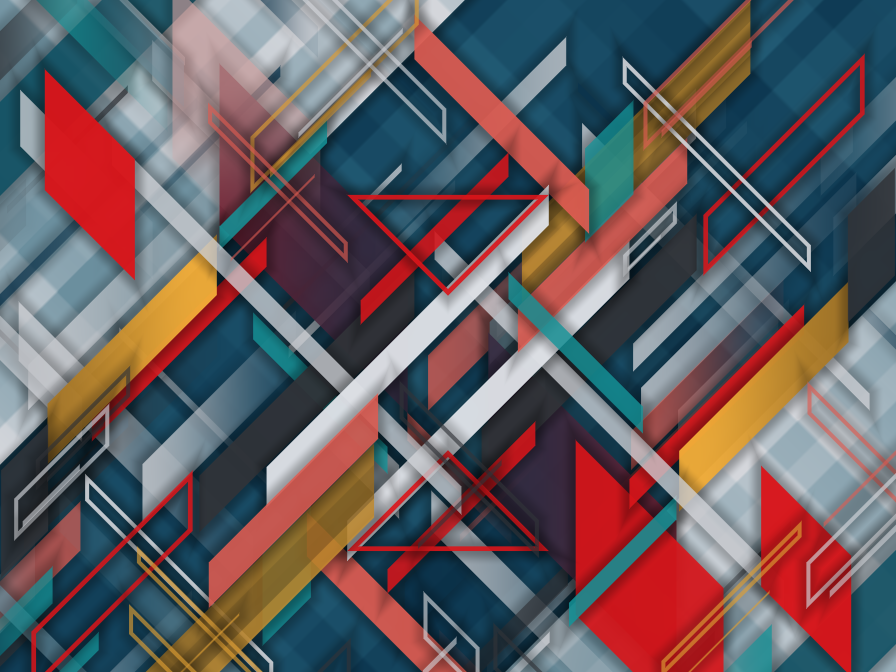
Give the GLSL for this background, as a Shadertoy shader.

```glsl
const vec3 NAVY = vec3(.04, .20, .30), SLATE = vec3(.42, .56, .62), PALE = vec3(.83, .84, .86);
const vec3 RED = vec3(.86, .08, .10), CORAL = vec3(.87, .36, .32), GOLD = vec3(.87, .62, .20);
const vec3 TEAL = vec3(.08, .58, .60), COAL = vec3(.19, .20, .22), WINE = vec3(.48, .10, .17);

float hash(float n) {
    return fract(sin(n * 12.9898) * 43758.5453);
}

vec2 hash2(float n) {
    return vec2(hash(n), hash(n + 57.3));
}

// Flat steps of random height joined by short ramps
float steps(float t) {
    float cell = floor(t);
    return mix(hash(cell), hash(cell + 1.), smoothstep(.88, 1., t - cell));
}

float fill(float d) {
    return clamp(.5 - d * iResolution.y, 0., 1.);
}

// Parallelogram with upright ends and slanted sides
float shard(vec2 p, vec2 extent, float slope) {
    return max(abs(p.x) - extent.x, (abs(p.y - slope * p.x) - extent.y) * .7071);
}

float outline(float d, float width) {
    return abs(d + width) - width;
}

// Lays ink over a soft shadow
void paint(inout vec3 col, float d, vec3 ink, float opacity) {
    col *= 1. - .32 * opacity * (1. - smoothstep(0., .022, d));
    col = mix(col, ink, opacity * fill(d));
}

void mainImage(out vec4 fragColor, in vec2 fragCoord) {
    vec2 q = (fragCoord - .5 * iResolution.xy) / iResolution.y + vec2(0., .055);
    float rise = q.y - q.x, fall = q.y + q.x;
    vec3 inks[8] = vec3[8](NAVY, PALE, SLATE, NAVY, COAL, TEAL, CORAL, PALE);

    // Dark middle and pale flanks, streaked in both diagonals
    float grain = .5 * steps(rise * 17. + 40.) + .5 * steps(fall * 11. + 70.);
    vec3 col = mix(NAVY, vec3(.14, .37, .47), grain);
    vec3 flank = mix(SLATE, PALE, clamp(grain * 1.1 + .25 * sin(fall * 5.), 0., 1.));
    paint(col, (.53 - abs(rise)) * .7071, flank, 1.);
    paint(col, (abs(abs(rise) - 1.) - .07) * .7071, mix(NAVY, TEAL, .3), .85);

    // Translucent slivers fading along their length
    for (float i = 0.; i < 64.; i++) {
        vec2 p = q - (hash2(i + 3.) - .5) * vec2(1.45, 1.15);
        vec2 extent = vec2(.05 + .13 * hash(i + 11.7), mix(.005, .045, pow(hash(i + 23.1), 2.)));
        float slope = hash(i + 31.9) < .68 ? 1. : -1.;
        float fade = smoothstep(-extent.x, extent.x, p.x * (hash(i + 41.3) < .5 ? 1. : -1.));
        paint(col, shard(p, extent, slope), inks[int(8. * hash(i + 53.7))], mix(.08, .75, fade));
    }

    // Main pieces, repeated by a half turn
    for (float side = -1.; side < 2.; side += 2.) {
        vec2 s = q * side;
        float glow = smoothstep(-.4, -.1, s.x);
        paint(col, shard(s - vec2(-.20, .20), vec2(.14, .12), -1.), mix(WINE, NAVY, glow * .6), .85);
        paint(col, shard(s - vec2(-.30, .34), vec2(.11, .13), -1.),
              side < 0. ? RED : mix(CORAL, PALE, .6), side < 0. ? .9 : .6 * smoothstep(.2, .45, s.y));
        paint(col, shard(s - vec2(-.28, -.33), vec2(.17, .055), 1.),
              mix(GOLD * .65, GOLD, steps(rise * 40. + 60.)), .85);
        paint(col, shard(s - vec2(-.40, .05), vec2(.13, .022), 1.), RED, .9);
        paint(col, shard(s - vec2(-.47, .035), vec2(.126, .045), 1.),
              mix(GOLD * .75, GOLD * 1.1, smoothstep(-.6, -.36, s.x)), .95);
        paint(col, shard(s - vec2(.24, .30), vec2(.036, .07), 1.), TEAL, .75);
        paint(col, shard(s - vec2(-.26, .28), vec2(.08, .018), 1.), TEAL, .85);
        paint(col, shard(s - vec2(.08, .37), vec2(.13, .033), -1.), CORAL, .92);
        paint(col, shard(s - vec2(-.21, -.035), vec2(.16, .042), 1.), COAL, .92);
        paint(col, shard(s - vec2(-.24, .07), vec2(.26, .021), -1.), PALE, .75);
        paint(col, shard(s - vec2(-.06, .04), vec2(.21, .030), 1.), PALE * 1.06, .95);
        paint(col, shard(s - vec2(-.23, -.19), vec2(.126, .034), 1.), CORAL, .88);
        paint(col, shard(s - vec2(.19, .03), vec2(.10, .020), -1.), TEAL, .8);
        paint(col, shard(s - vec2(-.533, .295), vec2(.067, .09), -1.), RED, .95);
        paint(col, shard(s - vec2(-.02, .20), vec2(.11, .018), 1.), RED, .85);
        paint(col, shard(s - vec2(-.63, -.19), vec2(.035, .08), 1.), COAL, .85);

        // Thin frames
        float triangle = max(s.y - .265, (abs(s.x) - s.y + .115) * .7071);
        paint(col, outline(triangle, .0035), RED, .9);
        paint(col, outline(shard(s - vec2(-.50, -.31), vec2(.12, .045), 1.), .0035), RED, .85);
        paint(col, outline(shard(s - vec2(.40, .31), vec2(.14, .02), -1.), .003), PALE, .9);
    }

    // Loose hairline frames and fine bars
    for (float i = 0.; i < 16.; i++) {
        vec2 p = q - (hash2(i + 101.) - .5) * vec2(1.35, 1.05);
        vec2 extent = vec2(.04 + .09 * hash(i + 117.), .012 + .03 * hash(i + 129.));
        float d = shard(p, extent, hash(i + 137.) < .5 ? 1. : -1.);
        vec3 ink = i < 4. ? GOLD : i < 8. ? COAL : i < 11. ? CORAL : PALE;
        paint(col, outline(d, .003), ink, .65);
        p += .5 * extent.yx;
        paint(col, shard(p, extent * vec2(.6, .15), 1.), ink, .6);
    }

    fragColor = vec4(col, 1.);
}
```
